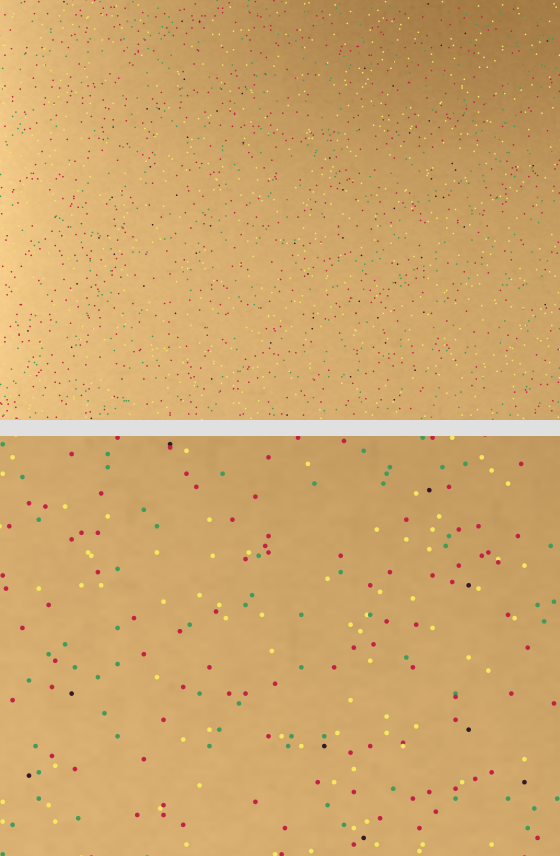
Top: the whole. Bottom: its middle third, enlarged.
Give the GLSL for this texture, as a Shadertoy shader.

```glsl
// Golden sand-toned paper, bright at the left and shaded at the upper right,
// with soft mottling from value noise and tiny coloured specks that are
// scattered by hashed cells in three overlapping layers.

float hash(vec2 p) {
    return fract(sin(dot(p, vec2(127.1, 311.7))) * 43758.5453);
}

float noise(vec2 p) {
    vec2 cell = floor(p);
    vec2 f = fract(p);
    f = f * f * (3.0 - 2.0 * f);
    return mix(mix(hash(cell), hash(cell + vec2(1, 0)), f.x),
               mix(hash(cell + vec2(0, 1)), hash(cell + vec2(1, 1)), f.x), f.y);
}

// Broad light: 0 is the deep shade, 1 the bright left edge
float paperLight(vec2 uv) {
    vec2 toShade = (uv - vec2(0.82, 1.05)) * vec2(1.6, 2.2);
    float shade = exp(-dot(toShade, toShade));
    float glow = exp(-9.0 * uv.x) * (0.7 + 0.3 * sin(3.14 * uv.y));
    return 0.78 - 0.25 * uv.x - 0.56 * shade + 0.25 * glow;
}

// Fine cloudy grain plus a few darker blotches
float mottle(vec2 p) {
    float grain = 0.045 * (noise(p * vec2(85, 110)) - 0.5)
                + 0.05 * (noise(p * vec2(150, 190) + 31.0) - 0.5)
                + 0.03 * (noise(p * 24.0 + 7.0) - 0.5);
    float blotch = smoothstep(0.78, 1.0, noise(p * 62.0 + 53.0));
    return grain - 0.05 * blotch;
}

vec3 speckColor(float pick, float yellowShare) {
    vec3 crimson = vec3(0.77, 0.13, 0.28);
    vec3 green = vec3(0.25, 0.61, 0.36);
    vec3 yellow = vec3(0.96, 0.91, 0.37);
    vec3 dark = vec3(0.20, 0.10, 0.16);
    if (pick < 0.03) return dark;
    if (pick < 0.03 + yellowShare) return yellow;
    return pick < 0.74 ? crimson : green;
}

void mainImage(out vec4 fragColor, in vec2 fragCoord) {
    vec2 uv = fragCoord / iResolution.xy;
    vec2 p = fragCoord / iResolution.y;

    // Paper
    float light = paperLight(uv) + mottle(p);
    vec3 color = mix(vec3(0.64, 0.48, 0.268), vec3(0.96, 0.80, 0.536), light);

    // Specks, at most one per cell and layer, placed on a fine sub-grid
    float pixel = 48.0 / iResolution.y;
    for (int i = 0; i < 3; i++) {
        float layer = float(i);
        vec2 q = p * 48.0 + layer * vec2(0.375, 0.625);
        vec2 seed = floor(q) + layer * vec2(83, 61);
        vec2 jitter = vec2(hash(seed + 11.3), hash(seed + 27.9));
        vec2 center = (floor(1.0 + 6.0 * jitter) + 0.5) / 8.0;
        float dist = length(fract(q) - center);
        float speck = clamp(0.5 + (0.088 - dist) / pixel, 0.0, 1.0);
        speck *= step(hash(seed), 0.25);
        float yellowShare = 0.25 + 0.16 * uv.x;
        color = mix(color, speckColor(hash(seed + 45.7), yellowShare), speck);
    }

    fragColor = vec4(color, 1.0);
}
```
